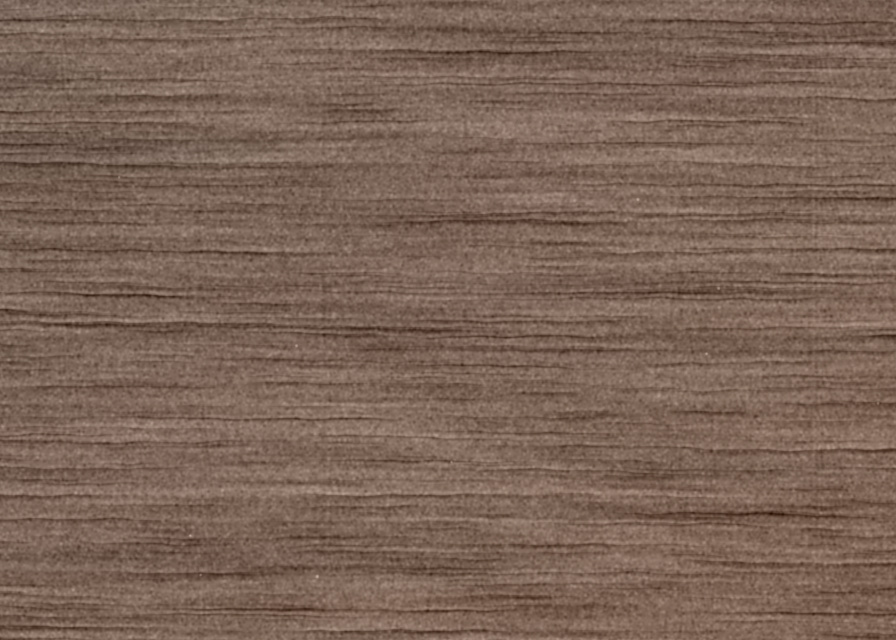
Reproduce this texture procedurally as a Shadertoy shader.

```glsl
// Brown wood veneer with fine horizontal grain, dark pores and a sandy surface.

const vec3  WOOD_COLOR   = vec3(0.495, 0.405, 0.352);
const vec3  WARM_SHIFT   = vec3(0.010, -0.001, -0.008);
const vec2  BROAD_SIZE   = vec2(0.60, 0.045);   // streak sizes, canvas height = 1
const vec2  MEDIUM_SIZE  = vec2(0.34, 0.0125);
const vec2  FINE_SIZE    = vec2(0.13, 0.0058);
const float BROAD_TONE   = 0.024;
const float MEDIUM_TONE  = 0.046;
const float FINE_TONE    = 0.046;
const float SAND_SIZE    = 0.0044;
const float SAND_TONE    = 0.066;
const float PORE_DEPTH   = 0.135;
const float HAIR_DEPTH   = 0.095;
const float LIP_TONE     = 0.28;                // bright edge, relative to pore depth
const float SPECK_CELL   = 0.13;
const float SPECK_RADIUS = 0.0026;

vec3 hash3(vec2 p) {
    vec3 q = fract(p.xyx * vec3(0.1031, 0.1030, 0.0973));
    q += dot(q, q.yxz + 33.33);
    return fract((q.xxy + q.yzz) * q.zyx);
}

// Cellular noise: soft spots of random sign, one per cell, around zero.
float cellNoise(vec2 p) {
    vec2 cell = floor(p);
    float sum = 0.0;
    for (int j = -1; j <= 1; j++)
    for (int i = -1; i <= 1; i++) {
        vec2 id = cell + vec2(i, j);
        vec3 rnd = hash3(id + 57.0);
        vec2 d = p - id - rnd.xy;
        float k = max(0.0, 1.0 - dot(d, d));
        sum += (2.0 * rnd.z - 1.0) * k * k;
    }
    return sum;
}

// Layered sines that bend the fibres slightly.
float fibreBend(vec2 p) {
    return 0.0028 * sin(4.1 * p.x + 9.0 * p.y)
         + 0.0010 * sin(13.0 * p.x - 31.0 * p.y + 1.7)
         + 0.0006 * sin(47.0 * p.x + 83.0 * p.y)
         + 0.0005 * sin(101.0 * p.x - 140.0 * p.y + 0.6);
}

// Broken dark lines: sharp above with a bright lip, fading out below.
float poreLines(vec2 p, float pitch, float run, float seed, float pixel) {
    float row0 = floor(p.y / pitch);
    float tone = 0.0;
    for (int j = -1; j <= 1; j++) {
        float row = row0 + float(j);
        vec3 rnd = hash3(vec2(row + 11.0, seed));
        float wave = 0.06 * sin(p.x * 13.0 + rnd.x * 40.0)
                   + 0.04 * sin(p.x * 53.0 + rnd.y * 60.0);
        float d = p.y - (row + 0.1 + 0.8 * rnd.z + wave) * pitch;
        float along = cellNoise(vec2(p.x / run + rnd.x * 9.0, row * 4.0 + seed + rnd.y));
        float strength = smoothstep(-0.20, 0.70, along);
        float width = max(d > 0.0 ? 0.0015 : mix(0.0022, 0.0058, rnd.y), 0.55 * pixel);
        float lip = (d - 0.0045) / 0.0021;
        tone += strength * (LIP_TONE * exp(-lip * lip) - exp(-d * d / (width * width)));
    }
    return max(tone, -1.2);
}

// Rare pale dust specks.
float specks(vec2 p, float pixel) {
    vec2 id = floor(p / SPECK_CELL);
    vec3 rnd = hash3(id + 203.0);
    vec2 centre = (id + 0.1 + 0.8 * rnd.xy) * SPECK_CELL;
    float radius = SPECK_RADIUS * (0.5 + 0.5 * rnd.x);
    float dotMask = 1.0 - smoothstep(radius - pixel, radius + pixel, length(p - centre));
    return dotMask * step(0.88, rnd.z);
}

void mainImage(out vec4 fragColor, in vec2 fragCoord) {
    float pixel = 1.0 / iResolution.y;
    vec2 uv = fragCoord / iResolution.xy;
    vec2 p = fragCoord * pixel;

    // Fibres tilt a little toward the lower edge.
    vec2 q = p + vec2(0.0, fibreBend(p) + 0.012 * p.x * (1.0 - p.y));

    // Streaks from broad to fine
    float broad = cellNoise(q / BROAD_SIZE + 3.0);
    float tone = BROAD_TONE * broad
               + MEDIUM_TONE * cellNoise(q / MEDIUM_SIZE + 19.0)
               + FINE_TONE * cellNoise(q / FINE_SIZE + 41.0);

    // Pores and hairlines
    tone += PORE_DEPTH * poreLines(q, 0.0175, 0.24, 5.0, pixel);
    tone += HAIR_DEPTH * poreLines(q, 0.0113, 0.10, 71.0, pixel);

    // Sandy surface and specks
    tone += SAND_TONE * cellNoise(p / SAND_SIZE);
    tone += 0.20 * specks(p, pixel);

    // Greyer at the upper left, warmer at the lower right
    float warmth = uv.x - uv.y + 0.3 * broad;
    tone += 0.008 * (uv.x - 0.5);
    fragColor = vec4(clamp(WOOD_COLOR + WARM_SHIFT * warmth + tone, 0.0, 1.0), 1.0);
}
```
